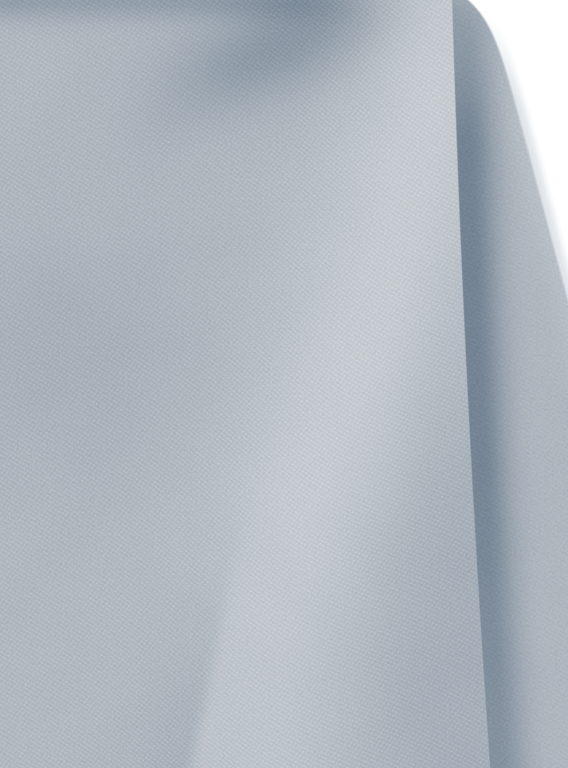
Give the GLSL for this texture, as a WebGL 1 fragment shader.

```glsl
precision highp float;
// Draped blue-grey woven cloth with soft folds against a white background.

uniform vec2 u_resolution;

const float BASE_TONE = 0.722;
const float RIDGE_LIGHT = 0.075;
const float HOLLOW_DARK = 0.125;
const float TOP_DARK = 0.10;
const float BACK_TONE = 0.715;
const float BACK_SHADOW = 0.20;
const float TINT = 0.15;
const float TINT_PIVOT = 0.93;
const float THREADS = 148.0;
const float WEAVE_DEPTH = 0.026;
const float GRAIN_DEPTH = 0.025;
const float TAU = 6.2831853;
const vec3 RIM_COLOR = vec3(0.88, 0.90, 0.92);

float bell(float d, float width) {
  float k = d / width;
  return exp(-k * k);
}

vec2 hashGradient(vec2 cell) {
  vec3 h = fract(cell.xyx * vec3(0.1031, 0.1030, 0.0973));
  h += dot(h, h.yzx + 33.33);
  float angle = TAU * fract((h.x + h.y) * h.z);
  return vec2(cos(angle), sin(angle));
}

float gradientNoise(vec2 p) {
  vec2 i = floor(p);
  vec2 f = p - i;
  vec2 u = f * f * f * (f * (f * 6.0 - 15.0) + 10.0);
  vec2 e = vec2(0.0, 1.0);
  float a = dot(hashGradient(i), f);
  float b = dot(hashGradient(i + e.yx), f - e.yx);
  float c = dot(hashGradient(i + e.xy), f - e.xy);
  float d = dot(hashGradient(i + e.yy), f - e.yy);
  return mix(mix(a, b, u.x), mix(c, d, u.x), u.y);
}

// Edges and crests: x in canvas widths, t runs from top (0) to bottom (1).
float foldEdge(float t) { return 0.796 + 0.040 * t + 0.027 * t * t; }
float outerEdge(float t) { return 0.824 + 0.36 * t + 0.035 * (1.0 - exp(-t / 0.03)); }
float ridgeLine(float t) { return 0.775 - 0.29 * smoothstep(0.0, 0.95, t); }

float frontTone(float x, float t) {
  float tone = BASE_TONE;

  // Long bright ridge, broad on the left and steeper on the right
  float d = x - ridgeLine(t);
  float width = d < 0.0 ? mix(0.13, 0.19, smoothstep(0.0, 0.4, t)) : 0.13;
  tone += RIDGE_LIGHT * mix(1.0, 0.5, smoothstep(0.55, 1.0, t)) * bell(d, width);
  tone -= 0.035 * smoothstep(0.3, 0.7, t) * smoothstep(0.08, 0.3, d);

  // Diagonal hollow below the top crease
  vec2 h = vec2(x - 0.50, (t - 0.055) * 1.35);
  vec2 along = normalize(vec2(-0.86, 0.42));
  float across = dot(h, vec2(-along.y, along.x));
  tone -= HOLLOW_DARK * bell(dot(h, along), 0.22) * bell(across, 0.085);
  tone -= TOP_DARK * bell(t, 0.026) * (1.0 - smoothstep(0.50, 0.68, x));

  // Wide shallow valley on the left
  tone -= 0.030 * bell(x - 0.12, 0.28) * bell(t - 0.45, 0.17);

  // Small crease rising from the bottom
  float crease = x - (0.33 + 0.28 * (1.0 - t));
  float side = smoothstep(-0.012, 0.025, crease);
  float grow = smoothstep(0.60, 1.0, t);
  tone += grow * mix(-0.045 * bell(crease, 0.10), 0.018 * bell(crease, 0.14), side);
  return tone;
}

float backTone(float x, float t) {
  float d = x - foldEdge(t);
  float strength = smoothstep(-0.04, 0.20, t) * mix(1.0, 0.72, smoothstep(0.5, 1.0, t));
  float shadow = BACK_SHADOW * strength * bell(max(d - 0.018, 0.0), 0.048);
  float topShade = 0.07 * bell(t, 0.08);
  return BACK_TONE - shadow - topShade + 0.03 * bell(x - outerEdge(t), 0.03);
}

float weave(vec2 q, float t) {
  // The threads bend gently along the ridge
  float bend = 0.035 * bell(q.x - ridgeLine(t), 0.22);
  vec2 w = q + vec2(0.4 * bend, bend);
  float a = sin(TAU * THREADS * dot(w, vec2(0.50, 0.86)));
  float b = sin(TAU * THREADS * dot(w, vec2(0.80, -0.60)));
  float resolved = smoothstep(2.0, 2.5, u_resolution.x / THREADS);
  return resolved * (0.55 * a + 0.35 * b + 0.30 * a * b);
}

vec3 clothColor(float tone) {
  return vec3(tone) + vec3(-1.0, 0.0, 1.0) * TINT * (TINT_PIVOT - tone);
}

void main() {
  vec2 q = gl_FragCoord.xy / u_resolution.x;
  float x = q.x;
  float t = 1.0 - gl_FragCoord.y / u_resolution.y;
  float aa = 1.0 / u_resolution.x;

  // Front panel over the shaded back panel
  float front = 1.0 - smoothstep(-aa, aa, x - foldEdge(t));
  float tone = mix(backTone(x, t), frontTone(x, t), front);

  // Threads, fine grain and faint mottling
  tone += WEAVE_DEPTH * mix(0.35, 1.0, front) * weave(q, t);
  tone += GRAIN_DEPTH * gradientNoise(q * 210.0) + 0.008 * gradientNoise(q * 9.0);

  // Pale rim outside the cloth, then white
  float outside = x - outerEdge(t);
  float rim = 1.0 - smoothstep(0.004, 0.026, outside);
  vec3 ground = mix(vec3(1.0), RIM_COLOR, rim * smoothstep(0.0, 0.15, t));
  float cloth = 1.0 - smoothstep(-2.0 * aa, 2.0 * aa, outside);
  gl_FragColor = vec4(mix(ground, clothColor(tone), cloth), 1.0);
}
```
